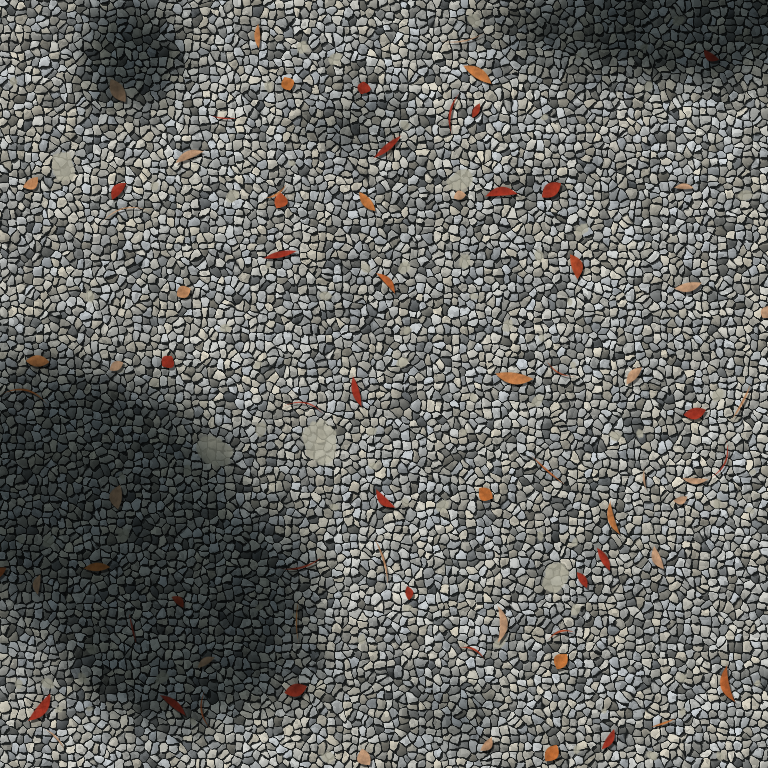
Give the GLSL for this texture, as a three.js fragment shader.

```glsl
varying vec2 vUv;

const vec3 GAP = vec3(0.075, 0.085, 0.085);
const vec3 STONE = vec3(0.74, 0.74, 0.715);
const vec3 SHADE_TINT = vec3(0.35, 0.385, 0.395);
const vec3 PALE_STONE = vec3(0.70, 0.69, 0.62);
const vec3 LEAF_RED = vec3(0.62, 0.20, 0.14);
const vec3 LEAF_ORANGE = vec3(0.76, 0.45, 0.22);
const vec3 LEAF_TAN = vec3(0.76, 0.60, 0.47);
const vec2 TO_LIGHT = vec2(-0.55, 0.83);

float hash1(vec2 p) {
  vec3 q = fract(p.xyx * 0.1031);
  q += dot(q, q.yzx + 33.33);
  return fract((q.x + q.y) * q.z);
}

vec2 hash2(vec2 p) {
  return vec2(hash1(p), hash1(p + 57.3));
}

vec2 rotate(vec2 p, float angle) {
  float c = cos(angle), s = sin(angle);
  return vec2(c * p.x + s * p.y, c * p.y - s * p.x);
}

// Layered sines, roughly -1 to 1
float waves(vec2 p) {
  float sum = 0.0, gain = 0.5;
  for (int i = 0; i < 4; i++) {
    sum += gain * sin(p.x + 1.7 * sin(p.y)) * cos(p.y * 0.9 + 1.3 * sin(p.x * 0.8));
    p = rotate(p, 0.9) * 1.9 + 2.3;
    gain *= 0.6;
  }
  return sum;
}

// Cellular noise: offset from the seed, distance to the rim, random id
vec4 cells(vec2 p) {
  vec2 base = floor(p), nearest = vec2(0.0);
  float first = 9.0, second = 9.0, id = 0.0;
  for (int y = -1; y <= 1; y++) {
    for (int x = -1; x <= 1; x++) {
      vec2 cell = base + vec2(float(x), float(y));
      vec2 offset = p - cell - 0.1 - 0.8 * hash2(cell);
      float d = length(offset);
      if (d < first) {
        second = first;
        first = d;
        nearest = offset;
        id = hash1(cell + 19.7);
      } else {
        second = min(second, d);
      }
    }
  }
  return vec4(nearest, second - first, id);
}

float stoneHeight(vec4 c) {
  return smoothstep(0.0, 0.3, c.z) * mix(0.3, 1.0, c.w);
}

// Packed stones with dark gaps and short shadows
vec3 gravel(vec2 p) {
  p += 0.35 * vec2(waves(p * 0.7), waves(p * 0.7 + 8.0));
  vec4 c = cells(p);
  float rise = stoneHeight(cells(p + 0.36 * TO_LIGHT)) - stoneHeight(c);
  float shadow = smoothstep(0.02, 0.42, rise);
  float grit = cells(p * 2.1 + 31.0).w;
  float tone = mix(0.72, 1.06, fract(c.w * 7.31)) * mix(0.55, 1.0, smoothstep(0.0, 0.3, c.w));
  tone = tone * (0.86 + 0.24 * grit) + 0.28 * dot(c.xy, TO_LIGHT);
  tone *= smoothstep(-0.03, 0.2, c.z) * (1.0 - 0.8 * shadow);
  vec3 tint = vec3(1.0) + (fract(c.w * 23.7) - 0.5) * vec3(0.08, 0.02, -0.09);
  return mix(GAP, STONE * tint, clamp(tone, 0.0, 1.1));
}

float blob(vec2 p, vec2 centre, vec2 radius) {
  vec2 d = (p - centre) / radius;
  return exp(-dot(d, d));
}

// Soft tree shade lying over the ground
float treeShade(vec2 p) {
  float s = blob(p, vec2(0.08, 0.36), vec2(0.27, 0.20));
  s += 0.9 * blob(p, vec2(0.26, 0.17), vec2(0.17, 0.15));
  s += 1.1 * blob(p, vec2(0.88, 0.98), vec2(0.24, 0.10));
  s += 0.8 * blob(p, vec2(0.17, 0.93), vec2(0.10, 0.12));
  s += 0.5 * blob(p, vec2(0.45, 0.83), vec2(0.10, 0.07));
  s += 0.5 * blob(p, vec2(0.60, 0.08), vec2(0.10, 0.07));
  return smoothstep(0.22, 0.85, s + 0.16 * waves(p * 13.0));
}

float leafMask(vec2 p, vec2 size, float bend) {
  float x = p.x / size.x;
  float d = abs(p.y - bend * size.x * x * x) - size.y * (1.0 - x * x);
  return 1.0 - smoothstep(-0.001, 0.0012, d);
}

// One random leaf or twig in some cells of a grid
vec3 scatterLeaves(vec3 ground, vec2 p, float count, float chance, vec2 maxSize, float seed) {
  vec2 cell = floor(p * count) + seed;
  vec2 centre = 0.22 + 0.56 * hash2(cell);
  vec2 local = (fract(p * count) - centre) / count;
  float present = step(hash1(cell + 5.1), chance);
  float angle = 6.2832 * hash1(cell + 11.3), pick = hash1(cell + 23.9);
  float bend = 0.7 * (hash1(cell + 41.7) - 0.5);
  vec2 size = maxSize * (0.55 + 0.65 * hash2(cell + 71.0));
  vec2 q = rotate(local, angle);
  float under = leafMask(rotate(local + 0.004 * TO_LIGHT, angle), size, bend);
  vec3 colour = mix(LEAF_RED, LEAF_ORANGE, smoothstep(0.25, 0.5, pick));
  colour = mix(colour, LEAF_TAN, smoothstep(0.5, 0.75, pick));
  colour *= 0.9 + 0.15 * waves(p * 240.0) + 0.12 * smoothstep(-size.y, size.y, q.y);
  ground *= 1.0 - 0.6 * under * present;
  return mix(ground, colour, 0.94 * present * leafMask(q, size, bend));
}

// Larger pale pebbles with uneven outlines
vec3 scatterPebbles(vec3 ground, vec2 p, float count, float chance, float radius, float seed) {
  vec2 cell = floor(p * count) + seed;
  vec2 local = (fract(p * count) - 0.3 - 0.4 * hash2(cell)) / count;
  local = rotate(local, 6.2832 * hash1(cell + 3.7)) * vec2(1.0, 1.35);
  float size = radius * mix(0.5, 1.1, hash1(cell + 13.1));
  float d = length(local) - size * (1.0 + 0.22 * waves(local / size * 2.0 + cell));
  float mask = step(hash1(cell + 29.0), chance) * (1.0 - smoothstep(-0.002, 0.0015, d));
  return mix(ground, PALE_STONE * (0.96 + 0.09 * waves(p * 160.0)), 0.82 * mask);
}

void main() {
  vec3 colour = gravel(vUv * 92.0) * (1.0 + 0.08 * waves(vUv * 9.0 + 4.0));
  colour = scatterPebbles(colour, vUv, 22.0, 0.17, 0.009, 7.0);
  colour = scatterPebbles(colour, vUv, 6.0, 0.22, 0.028, 90.0);
  colour = scatterLeaves(colour, vUv, 9.0, 0.25, vec2(0.022, 0.0012), 140.0);
  colour = scatterLeaves(colour, vUv, 7.0, 0.55, vec2(0.021, 0.0065), 210.0);
  colour = scatterLeaves(colour, vUv + 0.06, 8.0, 0.45, vec2(0.015, 0.0075), 330.0);
  colour *= mix(vec3(1.0), SHADE_TINT, treeShade(vUv));
  gl_FragColor = vec4(colour, 1.0);
}
```
